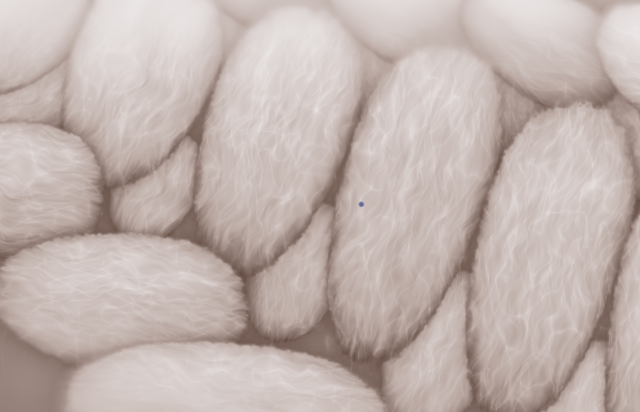
A WebGL 2 fragment shader for this texture:

```glsl
#version 300 es
precision highp float;
// Chunky knit of thick, fuzzy, cream wool strands in soft focus.
uniform vec2 u_resolution;
out vec4 fragColor;

float hash(vec2 p) {
  return fract(sin(dot(p, vec2(127.1, 311.7))) * 43758.5453);
}

float noise(vec2 p) {
  vec2 i = floor(p), f = fract(p);
  f = f * f * (3.0 - 2.0 * f);
  return mix(mix(hash(i), hash(i + vec2(1, 0)), f.x),
             mix(hash(i + vec2(0, 1)), hash(i + vec2(1, 1)), f.x), f.y);
}

// Thin bright curves where the noise crosses its middle value.
float hairs(vec2 p) {
  return pow(1.0 - abs(2.0 * noise(p) - 1.0), 7.0);
}

// Combed fibres that run along the y axis of a strand.
float fibres(vec2 q, float focus) {
  q.x += 0.035 * (noise(q * 9.0) - 0.5) + 0.016 * (noise(q * 27.0) - 0.5);
  float soft = noise(q * vec2(24, 6)) - 0.5;
  float fine = noise(q * vec2(85, 14)) + 0.7 * noise(q * vec2(170, 32)) - 0.85;
  vec2 lean = vec2(q.x + 0.35 * q.y, q.y), back = vec2(q.x - 0.3 * q.y, q.y);
  float loose = hairs(lean * vec2(48, 11)) + hairs(back * vec2(57, 13) + 31.0);
  return 0.11 * soft + focus * (0.15 * fine + 0.09 * (loose - 0.35));
}

// Paints a row of overlapping plump strands, each shading what lies behind it.
void strandRow(inout float tone, vec2 p, float focus, int count, vec2 start, vec2 stride,
               vec2 size, vec2 growth, float angle, float turn) {
  float fuzz = (noise(p * 38.0) - 0.5) * 0.035 + (noise(p * 120.0) - 0.5) * 0.03 * focus;
  for (int n = 0; n < count; n++) {
    float i = float(n), a = angle + turn * i;
    vec2 center = start + stride * i;
    vec2 halfSize = min(size + growth * i, vec2(0.19, 0.4));
    vec2 d = p - center;
    vec2 q = vec2(d.x * cos(a) - d.y * sin(a), d.x * sin(a) + d.y * cos(a));

    // Rounded outline, slightly narrower at the lower end.
    vec2 e = abs(q / halfSize);
    e.x /= 1.0 + 0.16 * q.y / halfSize.y;
    float k = pow(pow(e.x, 2.3) + pow(e.y, 2.3), 1.0 / 2.3) + fuzz;
    if (k > 2.0) continue;

    // Contact shadow, then the body lit from above.
    float gap = max(k - 1.0, 0.0) * halfSize.x;
    tone *= 1.0 - mix(0.3, 0.55, focus) * exp(-gap / 0.022);
    float reach = mix(halfSize.x, halfSize.y, abs(cos(a)));
    float body = 0.73 + 0.19 * d.y / reach + 0.08 * (hash(center) - 0.5);
    body -= mix(0.28, 0.46, focus) * pow(min(k, 1.0), 7.0);
    body += fibres(q + i * 3.7, focus);
    float blur = mix(0.09, 0.03, focus);
    tone = mix(tone, body, 1.0 - smoothstep(1.0 - blur, 1.0 + blur, k));
  }
}

vec3 woolColor(float tone) {
  vec3 crevice = vec2(0.38, 0.29).xyy - vec3(0, 0, 0.04);
  vec3 tan_ = vec3(0.73, 0.66, 0.635);
  vec3 cream = vec3(0.89, 0.865, 0.86);
  vec3 color = mix(crevice, tan_, clamp(tone * 2.0, 0.0, 1.0));
  return mix(color, cream, clamp(tone * 2.0 - 1.0, 0.0, 1.25));
}

void main() {
  vec2 p = gl_FragCoord.xy / u_resolution.y;
  float focus = (1.0 - smoothstep(0.68, 1.02, p.y)) * smoothstep(0.0, 0.42, p.y + 0.3 * p.x);
  float tone = 0.34 + 0.1 * (noise(p * 12.0) - 0.5);

  // Back to front: far stitches, upper edge, upper left corner.
  strandRow(tone, p, focus, 4, vec2(0.577, 0.96), vec2(0.32, -0.097),
            vec2(0.105, 0.155), vec2(0), -0.15, 0.0);
  strandRow(tone, p, focus, 4, vec2(0.668, 1.04), vec2(0.324, -0.071),
            vec2(0.125, 0.205), vec2(0.003, 0.005), 1.9, 0.1);
  strandRow(tone, p, focus, 2, vec2(0.07, 0.77), vec2(-0.02, 0.17),
            vec2(0.115, 0.17), vec2(0.02, 0.02), 0.8, -0.1);

  // Small inner stitches, the large slanted row, and the lower left row.
  strandRow(tone, p, focus, 4, vec2(0.375, 0.545), vec2(0.344, -0.202),
            vec2(0.105, 0.15), vec2(0.013, 0.03), 0.4, -0.03);
  strandRow(tone, p, focus, 5, vec2(0.334, 0.808), vec2(0.33, -0.15),
            vec2(0.174, 0.27), vec2(0, 0.07), 0.38, -0.04);
  strandRow(tone, p, focus, 3, vec2(0.03, 0.538), vec2(0.26, -0.277),
            vec2(0.165, 0.22), vec2(0.01, 0.09), 1.68, 0.02);

  // Stray wisps across the stitches and daylight along the top.
  vec2 drift = p + 0.04 * vec2(noise(p * 8.0), noise(p * 8.0 + 17.0));
  float wisps = hairs(drift * vec2(34, 21)) * hairs(drift.yx * vec2(15, 26) + 9.0);
  tone += 0.12 * wisps * focus + 0.24 * smoothstep(0.6, 1.05, p.y);
  vec3 color = woolColor(tone);

  // Tiny blue speck caught in the wool.
  float speck = 1.0 - smoothstep(0.003, 0.009, length(p - vec2(0.877, 0.504)));
  fragColor = vec4(mix(color, vec3(0.32, 0.34, 0.56), 0.85 * speck), 1.0);
}
```
